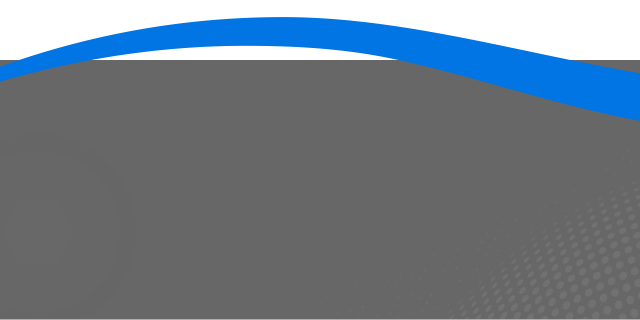
A Shadertoy shader for this background:

```glsl
// Grey panel under a blue wave ribbon, with a halftone hill and a faint hexagon.

const vec3 WHITE = vec3(1.0);
const vec3 BLUE = vec3(0.0, 0.46, 0.89);
const vec3 GREY = vec3(0.403);
const vec3 DOT_GREY = vec3(0.445);
const float PANEL_TOP = 0.8125;
const float BASE_LINE = 0.003;

// Ribbon knots: x, height, slope
const vec3 TOP_A = vec3(0.0, 0.7917, 0.36);
const vec3 TOP_B = vec3(0.885, 0.9466, 0.0);
const vec3 TOP_C = vec3(2.0, 0.771, -0.17);
const vec3 LOW_A = vec3(0.0, 0.7448, 0.2915);
const vec3 LOW_B = vec3(0.768, 0.8568, 0.0);
const vec3 LOW_C = vec3(1.245, 0.8125, -0.22);
const vec3 LOW_D = vec3(2.0, 0.6224, -0.18);

// Halftone hill
const float HILL_START = 1.33;
const float HILL_HEIGHT = 0.49;
const float ROW_GAP = 0.02;
const float ROW_GROWTH = 0.06;
const float COLUMN_GAP = 0.041;
const float MIST_GAP = 0.028;
const float MIST_RADIUS = 0.0035;

// Hexagon badge
const vec2 HEX_CENTER = vec2(0.12, 0.276);
const float HEX_SIZE = 0.1;
const float RING_RADIUS = 0.28;

float hash(vec2 p) {
    p = fract(p * vec2(0.1031, 0.1137));
    p += dot(p, p.yx + 33.33);
    return fract((p.x + p.y) * p.x * 95.4);
}

// Cubic curve between two knots
float hermite(vec3 a, vec3 b, float x) {
    float h = b.x - a.x;
    float t = clamp((x - a.x) / h, 0.0, 1.0);
    float ease = t * t * (3.0 - 2.0 * t);
    float bend = t * (1.0 - t) * (a.z * (1.0 - t) - b.z * t);
    return mix(a.y, b.y, ease) + h * bend;
}

float ribbonTop(float x) {
    return x < TOP_B.x ? hermite(TOP_A, TOP_B, x) : hermite(TOP_B, TOP_C, x);
}

float ribbonLow(float x) {
    if (x < LOW_B.x) return hermite(LOW_A, LOW_B, x);
    return x < LOW_C.x ? hermite(LOW_B, LOW_C, x) : hermite(LOW_C, LOW_D, x);
}

// Coverage of the side where d is negative
float fill(float d, float px) {
    return clamp(0.5 - d / px, 0.0, 1.0);
}

// Dots whose rows crowd together toward the crest
float hillDots(vec2 p, float depth, float px) {
    float d = max(depth, 0.0);
    float row = log(1.0 + d * ROW_GROWTH / ROW_GAP) / ROW_GROWTH;
    vec2 cell = fract(vec2((p.x + 0.3 * p.y) / COLUMN_GAP, row)) - 0.5;
    float radius = mix(0.2, 0.32, smoothstep(0.0, 0.25, d));
    float blur = px / (ROW_GAP + ROW_GROWTH * d);
    return fill(length(cell) - radius, blur) * smoothstep(0.0, 0.12, depth);
}

// Fine scattered dots above the crest
float mistDots(vec2 p, float depth, float px) {
    vec2 grid = mat2(0.87, 0.5, -0.5, 0.87) * p / MIST_GAP;
    float strength = hash(floor(grid) + 60.0);
    float dots = fill((length(fract(grid) - 0.5)) * MIST_GAP - MIST_RADIUS, px);
    float reach = 0.52 * (p.x - 0.68) - p.y;
    float fade = smoothstep(-0.03, 0.3, reach) * smoothstep(0.06, -0.02, depth);
    return dots * fade * strength;
}

float hexagon(vec2 p, float size) {
    p = abs(p);
    return max(p.y, dot(p, vec2(0.866, 0.5))) - size;
}

void mainImage(out vec4 fragColor, in vec2 fragCoord) {
    vec2 p = fragCoord / iResolution.xy * vec2(2.0, 1.0);
    float px = 1.0 / iResolution.y;

    // Panel texture
    float s = (p.x - HILL_START) / (2.0 - HILL_START);
    float depth = HILL_HEIGHT * s * (1.5 - 0.5 * s) - p.y;
    float dots = max(hillDots(p, depth, px), 0.8 * mistDots(p, depth, px));
    vec3 panel = mix(GREY, DOT_GREY, dots);

    // Faint badge and ring
    vec2 q = p - HEX_CENTER;
    panel += 0.006 * fill(hexagon(q, HEX_SIZE), px);
    panel -= 0.004 * smoothstep(0.04, 0.0, abs(length(q) - RING_RADIUS));

    // Base line, panel and ribbon
    panel = mix(panel, vec3(0.7), fill(p.y - BASE_LINE, px));
    vec3 color = mix(WHITE, panel, fill(p.y - PANEL_TOP, px));
    float low = ribbonLow(p.x);
    float ribbon = fill(p.y - ribbonTop(p.x), px) * fill(low - p.y, px);
    color = mix(color, BLUE, ribbon);

    fragColor = vec4(color, 1.0);
}
```
